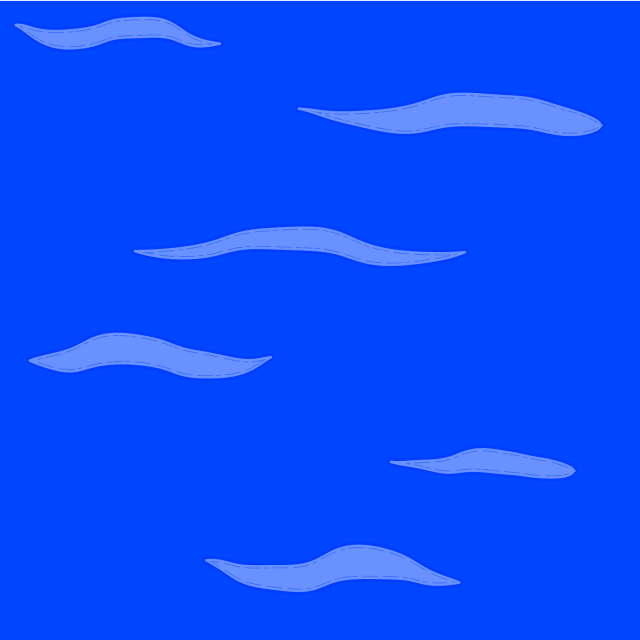
Reproduce this texture procedurally as a WebGL 1 fragment shader.

```glsl
precision highp float;
// Flat blue field with six long, wavy, pale wisps scattered in rows.

uniform vec2 u_resolution;

#define ROWS 6.0
#define SWAY 0.29
#define HALF_LENGTH 0.203
#define HALF_HEIGHT 0.0198
#define WAVE_HEIGHT 0.0105
#define TIP_RADIUS 0.002
#define SEAM_DEPTH 0.0045
#define SEAM_WIDTH 0.0006
#define FIELD_COLOR vec3(0.00, 0.27, 1.00)
#define WISP_COLOR vec3(0.41, 0.57, 1.00)
#define SEAM_COLOR vec3(0.25, 0.44, 1.00)
#define HALO_COLOR vec3(0.00, 0.24, 1.00)

// Signed distance to the wisp of one row, counted from the bottom.
float wispDistance(vec2 uv, float row) {
  // Rows swing left and right while drifting; one row is lifted.
  float lift = 0.045 * exp(-2.0 * (row - 4.0) * (row - 4.0));
  vec2 center = vec2(0.52 - 0.017 * row + SWAY * sin(row * 2.094),
                     (row + 0.65) / ROWS + lift);
  float halfLength = HALF_LENGTH + 0.06 * cos((row - 3.3) * 1.4);
  vec2 p = uv - center;
  float s = clamp(p.x / halfLength, -1.0, 1.0);

  // Center line: a swell with flattened crests, a slight tilt and a ripple.
  float crest = 0.05 + 0.25 * cos(row * 1.4);
  float wave = cos(4.2 * (s - crest));
  wave *= 1.3 / sqrt(0.7 + wave * wave);
  float amplitude = WAVE_HEIGHT + 0.004 * cos(row * 2.6);
  float spine = amplitude * wave * halfLength / HALF_LENGTH;
  spine += 0.0012 * sin(9.0 * s + row * 2.0) - 0.005 * s;

  // Thickness: tapered at both ends, blunter on one; every other row is fat.
  float skew = 0.08 + 0.22 * sin(row * 2.094 - 0.3);
  float taper = pow(1.0 - s, 0.9 - skew) * pow(1.0 + s, 0.9 + skew);
  float height = HALF_HEIGHT + 0.004 * cos(row * 3.1416);
  float thickness = height * taper * (1.0 + 0.1 * sin(5.0 * s + row * 2.3));

  vec2 gap = vec2(abs(p.x) - halfLength, abs(p.y - spine) - thickness);
  return length(max(gap, 0.0)) + min(max(gap.x, gap.y), 0.0) - TIP_RADIUS;
}

// Broken pattern along the seam, 0 to 1.
float dashes(vec2 uv) {
  float wave = sin(uv.x * 410.0 + uv.y * 60.0) + sin(uv.x * 173.0 - uv.y * 41.0);
  return smoothstep(-1.1, -0.3, wave);
}

void main() {
  vec2 uv = gl_FragCoord.xy / u_resolution;
  float pixel = 1.0 / min(u_resolution.x, u_resolution.y);

  float d = 1.0;
  for (float row = 0.0; row < ROWS; row += 1.0) {
    d = min(d, wispDistance(uv, row));
  }

  // Faint dark halo, pale body, then the thin seam inside the rim.
  float halo = 1.0 - smoothstep(0.003, 0.005, d);
  float body = 1.0 - smoothstep(-0.7 * pixel, 0.7 * pixel, d);
  float seamGap = abs(d + SEAM_DEPTH) - SEAM_WIDTH;
  float seam = 1.0 - smoothstep(-0.5 * pixel, 0.7 * pixel, seamGap);

  vec3 color = mix(FIELD_COLOR, HALO_COLOR, halo);
  color = mix(color, WISP_COLOR, body);
  color = mix(color, SEAM_COLOR, seam * dashes(uv) * body);

  // Hairline of light along the top border.
  float border = smoothstep(0.9985 - 0.5 * pixel, 0.9985 + 0.5 * pixel, uv.y);
  color = mix(color, vec3(0.9, 0.93, 1.0), border);
  gl_FragColor = vec4(color, 1.0);
}
```
